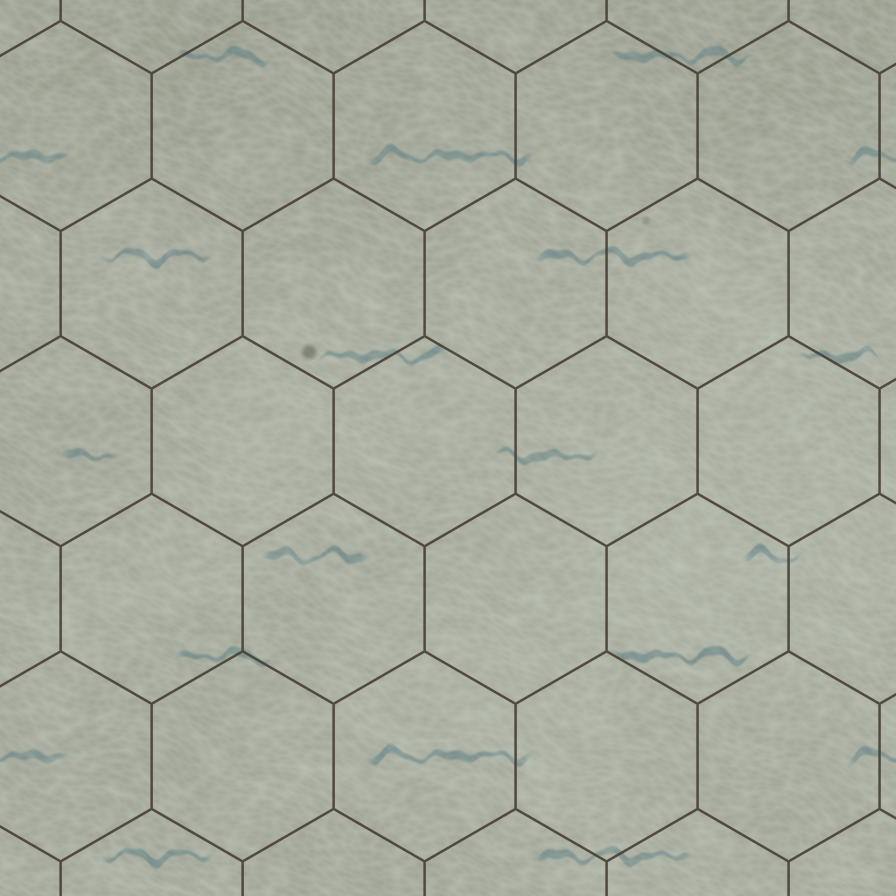
A WebGL 2 fragment shader for this pattern:

```glsl
#version 300 es
precision highp float;
// Weathered grey-green paper with a pointed hexagon grid and faint blue water ripples.

uniform vec2 u_resolution;
out vec4 fragColor;

vec2 hash2(vec2 p) {
    vec3 q = fract(p.xyx * vec3(0.1031, 0.1030, 0.0973));
    q += dot(q, q.yzx + 33.33);
    return fract((q.xx + q.yz) * q.zy);
}

// Distance to the nearest scattered point, centred near zero.
float cellNoise(vec2 p) {
    vec2 cell = floor(p), f = fract(p);
    float nearest = 2.0;
    for (int j = -1; j <= 1; j++)
        for (int i = -1; i <= 1; i++) {
            vec2 o = vec2(i, j);
            vec2 d = o + hash2(cell + o + 80.0) - f;
            nearest = min(nearest, dot(d, d));
        }
    return sqrt(nearest) - 0.48;
}

// Distance to the hexagon border, for cells of unit width.
float hexEdge(vec2 p) {
    vec2 s = vec2(1.0, sqrt(3.0));
    vec2 a = mod(p, s) - 0.5 * s;
    vec2 b = mod(p - 0.5 * s, s) - 0.5 * s;
    vec2 g = abs(dot(a, a) < dot(b, b) ? a : b);
    return 0.5 - max(g.x, dot(g, vec2(0.5, 0.5 * sqrt(3.0))));
}

// Coverage of all ripples: staggered rows, six to a cycle, two strokes each.
float ripples(vec2 uv) {
    float ink = 0.0;
    for (int row = 0; row < 9; row++)
        for (int col = 0; col < 2; col++) {
            float k = float(row % 6), c = float(col);
            float parity = mod(k, 2.0);
            float side = mod(k + c, 2.0) * 2.0 - 1.0;
            vec2 center = vec2(0.25 - 0.075 * floor(k / 2.0) + 0.252 * parity + 0.51 * c,
                               0.9375 - 0.1116 * float(row));
            float halfLength = 0.064 + 0.018 * sin(k + 0.3) + 0.013 * side;
            float x = fract(uv.x - center.x + 0.5) - 0.5;
            float phase = 2.4 * k + 3.7 * c;
            float swell = 0.0045 + 0.003 * sin(x * 38.0 + phase * 1.7);
            float wave = swell * sin(x * 112.0 + phase)
                       + 0.0018 * sin(x * 243.0 + phase * 2.3);
            float taper = 1.0 - smoothstep(halfLength - 0.014, halfLength, abs(x));
            float width = 0.0034 + 0.0014 * sin(x * 75.0 + phase * 3.0);
            float d = abs(uv.y - center.y - wave) - width * (0.5 + 0.5 * taper);
            ink = max(ink, taper * (1.0 - smoothstep(-0.002, 0.0025, d)));
        }
    return ink;
}

void main() {
    vec2 uv = gl_FragCoord.xy / u_resolution.y;
    float px = 1.0 / u_resolution.y;

    // Broad tone: pale at centre right, darker towards the top.
    vec2 toPale = (uv - vec2(0.82, 0.42)) * vec2(1.5, 2.2);
    float cloud = 0.64 + 0.17 * exp(-dot(toPale, toPale))
                - 0.13 * smoothstep(0.55, 1.0, uv.y)
                + 0.03 * sin(uv.x * 11.0 + 2.0 * sin(uv.y * 9.0))
                + 0.025 * sin(uv.y * 17.0 + 2.5 * sin(uv.x * 8.0 + 1.0));

    // Fibrous grain, bent slightly so the flecks do not line up.
    vec2 bent = uv + 0.006 * sin(uv.yx * vec2(41.0, 33.0) + sin(uv * 23.0));
    vec2 slanted = bent + vec2(0.0, 0.25) * bent.x;
    float grain = 0.32 * cellNoise(slanted * vec2(76.0, 135.0))
                + 0.24 * cellNoise(bent * vec2(38.0, 80.0) + 17.0)
                + 0.18 * cellNoise(slanted * vec2(15.0, 27.0) + 5.0);
    float tone = cloud + grain * (1.5 - 0.8 * cloud);
    vec3 color = mix(vec3(0.57, 0.58, 0.52), vec3(0.72, 0.745, 0.695), tone);

    // Ripples, worn through by the grain.
    float ink = ripples(uv) * clamp(0.58 - 0.7 * grain, 0.3, 0.8);
    color = mix(color, vec3(0.42, 0.53, 0.54), ink);

    // Two small stains.
    float stain = 0.45 * (1.0 - smoothstep(0.003, 0.012, length(uv - vec2(0.345, 0.607))))
                + 0.25 * (1.0 - smoothstep(0.001, 0.007, length(uv - vec2(0.721, 0.754))));
    color = mix(color, vec3(0.30, 0.29, 0.25), stain);

    // Hexagon outlines.
    float hexWidth = 0.2031;
    float d = hexEdge((uv - vec2(0.2708, 0.8594)) / hexWidth) * hexWidth;
    float line = 1.0 - smoothstep(-0.7 * px, 0.7 * px, d - 0.0014);
    color = mix(color, vec3(0.28, 0.25, 0.21), 0.92 * line);

    fragColor = vec4(color, 1.0);
}
```
